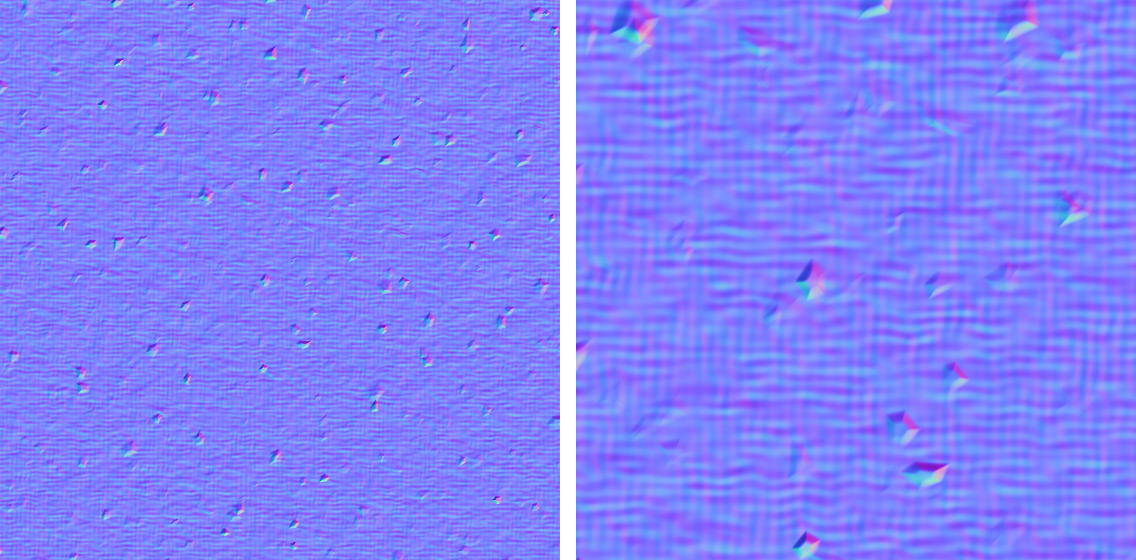
Left, the full canvas; right, a detail of the centre.
Write a WebGL 2 fragment shader that draws this texture map.

```glsl
#version 300 es
precision highp float;
// Normal map of coarse woven cloth, with faint creases and small raised chips.

uniform vec2 u_resolution;
out vec4 fragColor;

const float TAU = 6.28319;
const float THREADS = 122.0;

float hash(vec2 p) {
    vec3 q = fract(p.xyx * vec3(0.1031, 0.1030, 0.0973));
    q += dot(q, q.yzx + 33.33);
    return fract((q.x + q.y) * q.z);
}

vec2 hash2(vec2 p) {
    return vec2(hash(p), hash(p + 57.3));
}

vec2 direction(float angle) {
    return vec2(cos(angle), sin(angle));
}

vec2 rotate(vec2 p, float angle) {
    vec2 d = direction(angle);
    return vec2(d.x * p.x + d.y * p.y, d.x * p.y - d.y * p.x);
}

float smoothNoise(vec2 p) {
    vec2 cell = floor(p);
    vec2 f = fract(p);
    f = f * f * (3.0 - 2.0 * f);
    float low = mix(hash(cell), hash(cell + vec2(1, 0)), f.x);
    float high = mix(hash(cell + vec2(0, 1)), hash(cell + vec2(1, 1)), f.x);
    return mix(low, high, f.y);
}

// Crossing threads, broken into short uneven lengths.
float weave(vec2 p) {
    float rowShift = 2.6 * smoothNoise(p * vec2(62.0, 47.0) + 5.0);
    float columnShift = 2.6 * smoothNoise(p * vec2(43.0, 71.0) + 31.0);
    vec2 phase = TAU * THREADS * p + vec2(columnShift, rowShift);
    float rowPower = mix(0.1, 1.9, smoothNoise(p * vec2(52.0, 90.0)));
    float columnPower = mix(0.0, 2.0, smoothNoise(p * vec2(88.0, 54.0) + 9.0));
    float band = 0.75 + 0.5 * smoothNoise(p * vec2(34.0, 3.0) + 60.0);
    float rows = 0.00019 * rowPower * cos(phase.y);
    float columns = 0.00014 * band * columnPower * cos(phase.x);
    return rows + columns;
}

// Fine lumps and soft streaks that fall slightly to the right.
float grain(vec2 p) {
    vec2 q = rotate(p, -0.2);
    float lumps = 0.0014 * smoothNoise(q * vec2(96.0, 150.0) + 40.0);
    float fibers = 0.0012 * smoothNoise(q * vec2(38.0, 104.0) + 80.0);
    float streaks = 0.0012 * smoothNoise(rotate(p, -0.28) * vec2(15.0, 52.0) + 20.0);
    float dents = 0.0014 * smoothNoise(rotate(p, 0.7) * vec2(21.0, 36.0) + 50.0);
    return lumps + fibers + streaks + dents;
}

// One random polygon per grid cell, stretched along x and fading to one side.
// Most are faint; steepness sets the height of the few strong ones.
float chips(vec2 p, float count, float seed, float size, float stretch, float steepness) {
    vec2 grid = p * count + seed;
    vec2 id = floor(grid);
    vec2 key = id + seed * 13.0;
    vec2 center = 0.25 + 0.5 * hash2(key);
    vec2 q = (fract(grid) - center) / count;
    q.x /= stretch;
    float radius = size * mix(0.6, 1.1, hash(key + 3.1));
    float turn = TAU * hash(key + 5.7);
    float edge = 0.0;
    for (int i = 0; i < 5; i++) {
        float side = float(i);
        float jitter = hash(key + side * 7.9);
        float angle = turn + (side + 0.6 * jitter) * TAU / 5.0;
        edge = max(edge, dot(q, direction(angle)) * mix(0.95, 1.6, jitter));
    }
    float strength = 0.14 + 0.86 * pow(hash(key + 11.3), 3.5);
    float fade = smoothstep(-1.0, 0.6, dot(q, direction(turn * 3.0)) / radius);
    float profile = 1.0 - smoothstep(0.3, 1.0, edge / radius);
    return steepness * size * strength * fade * profile;
}

float raisedChips(vec2 p) {
    float small = chips(rotate(p, 0.9), 11.0, 0.37, 0.012, 1.25, 0.7);
    float medium = chips(rotate(p, 0.5), 9.0, 4.81, 0.015, 1.3, 0.55);
    float turned = chips(rotate(p, 1.2), 10.0, 7.23, 0.013, 1.2, 0.55);
    float creases = chips(rotate(p, 0.65), 7.0, 2.59, 0.0095, 2.4, 0.32);
    float scratches = chips(rotate(p, -0.35), 7.0, 9.17, 0.0085, 2.6, 0.28);
    return small + medium + turned + creases + scratches;
}

float height(vec2 p) {
    return weave(p) + grain(p) + raisedChips(p);
}

// Slopes by central differences; the green axis points down the canvas.
vec3 surfaceNormal(vec2 p, float reach) {
    vec2 dx = vec2(reach, 0.0);
    vec2 dy = vec2(0.0, reach);
    float slopeX = (height(p + dx) - height(p - dx)) / (2.0 * reach);
    float slopeY = (height(p + dy) - height(p - dy)) / (2.0 * reach);
    return normalize(vec3(-slopeX, slopeY, 1.0));
}

void main() {
    vec2 p = gl_FragCoord.xy / u_resolution;
    vec3 normal = surfaceNormal(p, 0.0009);
    fragColor = vec4(0.5 + 0.5 * normal, 1.0);
}
```
